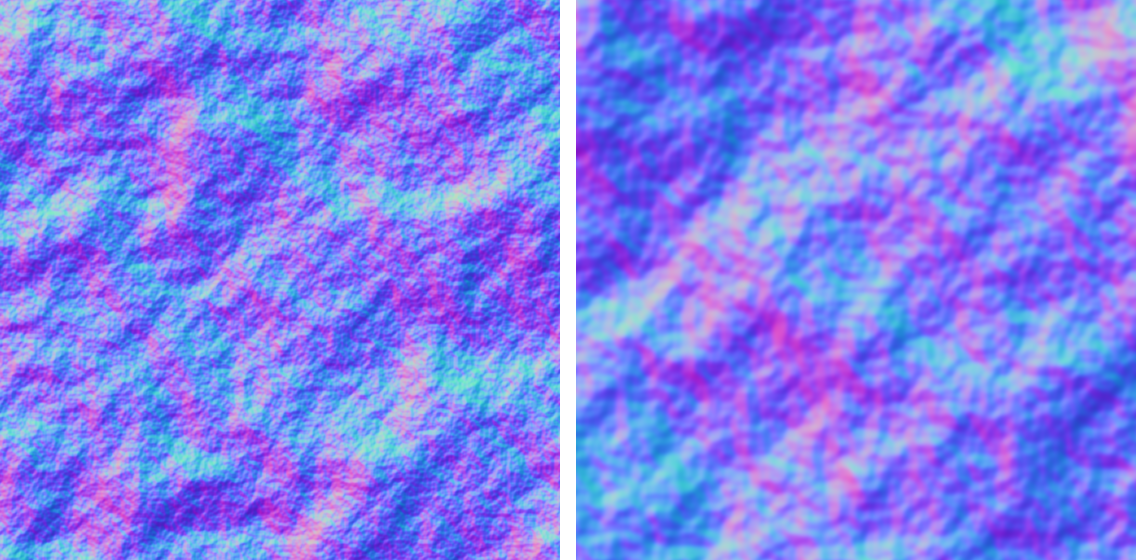
Left, the full canvas; right, a detail of the centre.
Give the GLSL for this texture map, as a WebGL 1 fragment shader.

```glsl
precision highp float;
// Tangent-space normal map of rough, fractal rock with a faint diagonal grain.
uniform vec2 u_resolution;

// Random unit vector for a lattice corner
vec2 cornerSlope(vec2 cell) {
  vec3 h = fract(cell.xyx * vec3(0.1031, 0.1030, 0.0973));
  h += dot(h, h.yzx + 33.33);
  float angle = 6.28318 * fract((h.x + h.y) * h.z);
  return vec2(cos(angle), sin(angle));
}

// Gradient noise with quintic blending
float gradientNoise(vec2 p) {
  vec2 cell = floor(p), f = p - cell;
  vec2 w = f * f * f * (f * (f * 6.0 - 15.0) + 10.0);
  vec2 r = vec2(1.0, 0.0);
  float a = dot(cornerSlope(cell), f);
  float b = dot(cornerSlope(cell + r.xy), f - r.xy);
  float c = dot(cornerSlope(cell + r.yx), f - r.yx);
  float d = dot(cornerSlope(cell + r.xx), f - r.xx);
  return mix(mix(a, b, w.x), mix(c, d, w.x), w.y);
}

// Broad octaves lie on a stretched diagonal lattice, fine ones on an upright one
float rockHeight(vec2 p) {
  vec2 diagonal = vec2(0.65 * (p.x + p.y), 0.75 * (p.y - p.x));
  float height = 0.0, frequency = 4.0, steepness = 0.31;
  for (int i = 0; i < 6; i++) {
    vec2 q = i < 4 ? diagonal : p;
    height += steepness / frequency * gradientNoise(q * frequency + 17.3 * float(i + 1));
    frequency *= 2.0;
    steepness *= 0.94;
  }
  return height;
}

void main() {
  vec2 p = gl_FragCoord.xy / u_resolution;

  // Central differences give the slope
  vec2 e = vec2(0.0012, 0.0);
  vec2 slope = vec2(rockHeight(p + e.xy) - rockHeight(p - e.xy),
                    rockHeight(p + e.yx) - rockHeight(p - e.yx)) / (2.0 * e.x);

  // Pack the normal, with green pointing down
  vec3 normal = normalize(vec3(-slope.x, slope.y, 1.0));
  gl_FragColor = vec4(normal * 0.5 + 0.5, 1.0);
}
```
